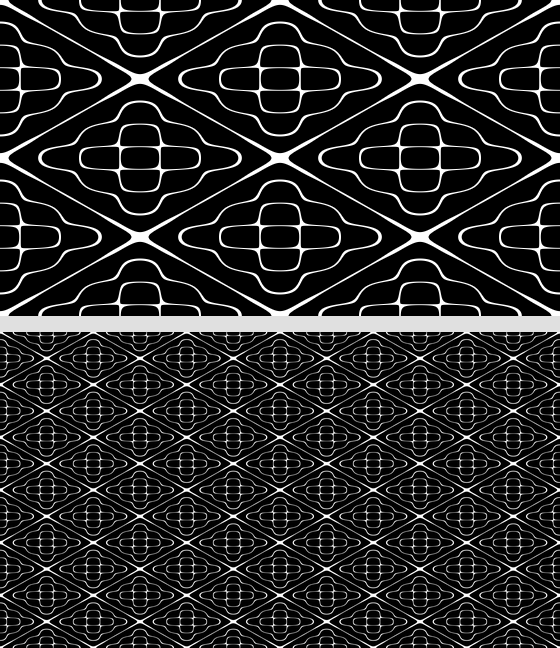
Top, the tile; bottom, the same tile 3 across and 3 down.
Write a Shadertoy shader that draws this pattern.

```glsl
// Nodal lines of a vibrating plate: white contours on black, forming a lattice
// of diamonds with nested lobed rings. Two crossed cosine modes are summed and
// the band around zero is drawn; whole repeats make the canvas tile.

const float PI = 3.14159265;
const vec2 REPEATS = vec2(2.0, 2.0);      // periods across and down
const vec2 PHASE = vec2(-PI, 0.0);        // puts a line crossing at the canvas center
const float MODE_A = 4.0;                 // wave numbers of the two modes
const float MODE_B = 3.0;
const float BAND = 0.12;                  // half width of the drawn band, in amplitude
const vec3 GROUND_COLOR = vec3(0.0);
const vec3 LINE_COLOR = vec3(1.0);

// Plate displacement in x, its gradient in yz
vec3 plate(vec2 p) {
    vec2 ca = cos(MODE_A * p), sa = MODE_A * sin(MODE_A * p);
    vec2 cb = cos(MODE_B * p), sb = MODE_B * sin(MODE_B * p);
    float height = ca.x * cb.y + cb.x * ca.y;
    vec2 slope = -(sa * cb.yx + sb * ca.yx);
    return vec3(height, slope);
}

// Share of a pixel lying inside the band |height| < BAND
float bandCoverage(float height, float change) {
    vec2 edges = (vec2(BAND, -BAND) + height) / max(change, 1e-4);
    vec2 inside = clamp(edges + 0.5, 0.0, 1.0);
    return inside.x - inside.y;
}

void mainImage(out vec4 fragColor, in vec2 fragCoord) {
    // Phase angles, one full turn per repeat
    vec2 anglePerPixel = 2.0 * PI * REPEATS / iResolution.xy;
    vec3 wave = plate(fragCoord * anglePerPixel + PHASE);

    // Height change over one pixel sets the edge smoothing
    float change = length(wave.yz * anglePerPixel);
    float line = bandCoverage(wave.x, change);

    fragColor = vec4(mix(GROUND_COLOR, LINE_COLOR, line), 1.0);
}
```
